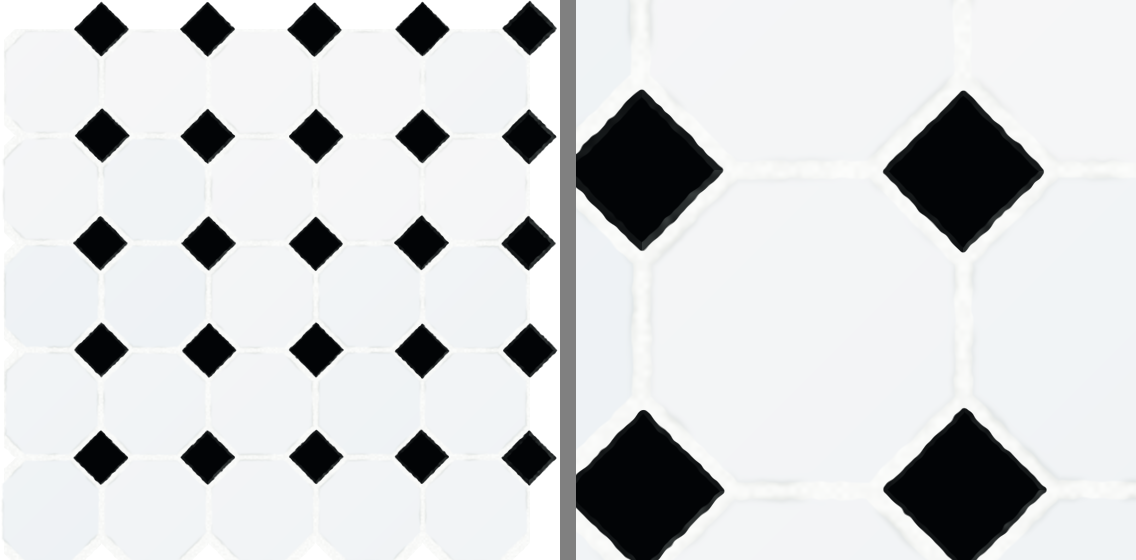
Left, the full canvas; right, a detail of the centre.
Write a WebGL 2 fragment shader that draws this pattern.

```glsl
#version 300 es
precision highp float;
// Octagon-and-dot mosaic sheet: five by five pale glazed octagons with a black
// diamond at each upper right corner, set in white grout. Tiles and diamonds are
// distance functions on a repeated grid; hashes and noise vary tint, edge and bevel.
uniform vec2 u_resolution;
out vec4 fragColor;

const float PITCH = 0.1912;                   // grid step, in canvas units
const vec2 GRID_ORIGIN = vec2(-0.0104, -0.0075);
const float REPEATS = 5.0;
// Lengths below are in grid steps.
const float TILE_HALF = 0.473;
const float CORNER_CUT = 0.322;               // grid corner to chamfer, along an axis
const float DIAMOND_HALF = 0.182;             // half the side of a diamond

const vec3 PAPER = vec3(1.0);
const vec3 GROUT = vec3(0.975, 0.978, 0.973);
const vec3 GLAZE_WARM = vec3(0.966, 0.966, 0.969);
const vec3 GLAZE_COOL = vec3(0.928, 0.946, 0.958);
const vec3 BLACK = vec3(0.008, 0.016, 0.024);
const vec3 BEVEL = vec3(0.20, 0.22, 0.22);

float hash(vec2 p) {
    vec3 q = fract(p.xyx * vec3(0.1031, 0.1030, 0.0973));
    q += dot(q, q.yzx + 33.33);
    return fract((q.x + q.y) * q.z);
}

float noise(vec2 p) {
    vec2 cell = floor(p);
    vec2 f = fract(p);
    f = f * f * (3.0 - 2.0 * f);
    float low = mix(hash(cell), hash(cell + vec2(1, 0)), f.x);
    float high = mix(hash(cell + vec2(0, 1)), hash(cell + vec2(1, 1)), f.x);
    return mix(low, high, f.y);
}

vec2 jitter(vec2 id, float amount) {
    return (vec2(hash(id + 17.3), hash(id + 41.7)) - 0.5) * amount;
}

float octagon(vec2 p, float halfWidth, float cut) {
    p = abs(p);
    return max(max(p.x, p.y) - halfWidth, (p.x + p.y - 1.0 + cut) * 0.7071);
}

float roundedBox(vec2 p, float halfSide, float radius) {
    vec2 q = abs(p) - halfSide + radius;
    return length(max(q, 0.0)) + min(max(q.x, q.y), 0.0) - radius;
}

float coverage(float d, float pixel) {
    return 1.0 - smoothstep(-0.7 * pixel, 0.7 * pixel, d);
}

vec3 glazeColor(vec2 id, vec2 local) {
    float coolness = 0.65 * hash(id + 5.0) + 0.1 * (REPEATS - 1.0 - id.y);
    coolness += 0.12 * (local.x - local.y);
    return mix(GLAZE_WARM, GLAZE_COOL, clamp(coolness, 0.0, 1.0));
}

// Pale octagons, the grout between them and thin uneven shadows at their rims.
vec3 drawTiles(vec3 color, vec2 grid, float pixel) {
    vec2 id = clamp(floor(grid), 0.0, REPEATS - 1.0);
    vec2 local = grid - id - 0.5;
    float rough = noise(grid * 32.0);
    float d = octagon(local - jitter(id, 0.012), TILE_HALF, CORNER_CUT);
    d = max(d, 0.08 + 0.03 * hash(id) - grid.x);      // trimmed left side
    d += (rough - 0.5) * 0.008;

    vec2 inside = step(vec2(0.09, 0.04), grid) * step(grid, vec2(REPEATS));
    float joint = inside.x * inside.y * coverage(d - 0.09, pixel);
    color = mix(color, GROUT + (noise(grid * 55.0) - 0.5) * 0.025, joint);

    color = mix(color, glazeColor(id, local), coverage(d, 2.0 * pixel));
    float rim = exp(-pow(d / 0.012, 2.0)) * smoothstep(0.3, 0.9, noise(grid * 9.0 + 3.0));
    return color - rim * vec3(0.055, 0.05, 0.055);
}

// Black diamonds with narrow grey bevels, broadest toward the lower right.
vec3 drawDiamonds(vec3 color, vec2 grid, float pixel) {
    vec2 id = clamp(round(grid), 1.0, REPEATS);
    vec2 local = grid - id - jitter(id, 0.02);
    vec2 turned = vec2(local.x + local.y, local.y - local.x) * 0.7071;
    float rough = noise(grid * 38.0 + 11.0);
    float d = roundedBox(turned, DIAMOND_HALF, 0.012) + (rough - 0.5) * 0.008;

    float lastColumn = step(REPEATS - 0.5, id.x);
    float width = 0.012 + 0.012 * hash(id + 9.0) + 0.012 * lastColumn;
    float lowerRight = step(abs(turned.x), -turned.y);
    float upperRight = step(abs(turned.y), turned.x);
    float light = 0.35 + 0.5 * lowerRight + upperRight * (0.1 + 0.35 * lastColumn);
    float bevel = smoothstep(-width - pixel, -width + pixel, d);
    vec3 glaze = mix(BLACK, BEVEL, bevel * light * (0.55 + 0.7 * rough));
    return mix(color, glaze, coverage(d, 1.3 * pixel));
}

void main() {
    vec2 uv = gl_FragCoord.xy / u_resolution;
    vec2 grid = (uv - GRID_ORIGIN) / PITCH;
    float pixel = 1.0 / (PITCH * min(u_resolution.x, u_resolution.y));
    vec3 color = drawTiles(PAPER, grid, pixel);
    color = drawDiamonds(color, grid, pixel);
    fragColor = vec4(clamp(color, 0.0, 1.0), 1.0);
}
```
